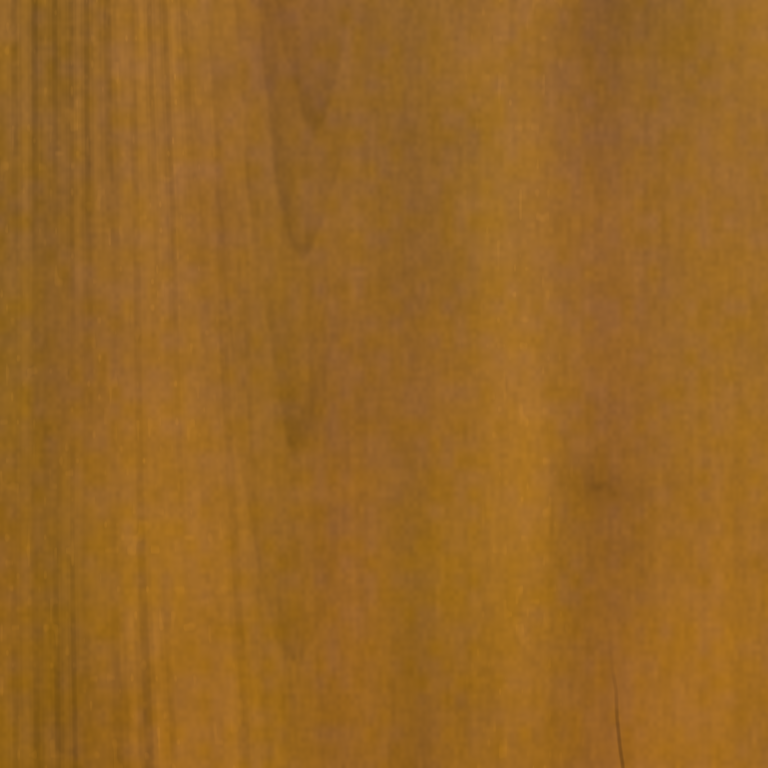
Write a Shadertoy shader that draws this texture.

```glsl
float hash(vec2 p) {
    return fract(sin(dot(p, vec2(127.1, 311.7))) * 43758.5453);
}

float noise(vec2 p) {
    vec2 i = floor(p), f = fract(p);
    f = f * f * (3.0 - 2.0 * f);
    return mix(mix(hash(i), hash(i + vec2(1, 0)), f.x),
               mix(hash(i + vec2(0, 1)), hash(i + vec2(1, 1)), f.x), f.y);
}

// Noise centred on zero
float grain(vec2 p) {
    return noise(p) - 0.5;
}

float band(float x, float centre, float width) {
    float d = (x - centre) / width;
    return exp(-d * d);
}

// Nested pointed arches: soft outer rim, darkest at the tip, broken along the arms
float cathedral(vec2 p) {
    float shade = 0.0;
    float axis = 0.375 + 0.035 * p.y + 0.014 * grain(vec2(p.y * 7.0, 3.0));
    float dx = p.x - axis;
    float depth = 1.0 - p.y + 0.05 * grain(p * vec2(26.0, 10.0));
    for (int i = 0; i < 4; i++) {
        float n = float(i);
        float tip = 0.18 + 0.13 * n + 0.033 * n * n;
        float curve = 60.0 - 8.0 * n;
        float bow = sqrt(dx * dx + 0.00004) - 0.006;
        float inside = tip - depth - curve * bow * bow - 1.6 * bow;
        float across = inside / (1.0 + 0.5 * curve * abs(dx));
        float rim = smoothstep(-0.014, 0.010, across) * exp(-max(across, 0.0) * 22.0);
        float fade = dx > 0.0 ? exp(-dx * 26.0) : exp(dx * 6.0);
        shade += rim * fade * (0.35 + 1.0 * noise(p * vec2(24.0, 9.0) + 7.0 * n));
    }
    return shade;
}

void mainImage(out vec4 fragColor, in vec2 fragCoord) {
    vec2 uv = fragCoord / iResolution.xy;
    float y = uv.y;
    float x = uv.x + 0.05 * (y - 0.5) * band(uv.x, 0.3, 0.12)
            + 0.006 * grain(uv * vec2(4.0, 3.0));

    // Broad light and dark strips
    float tone = -0.085 * band(x, 0.07, 0.065) + 0.055 * band(x, 0.22, 0.08) * (1.3 - y)
               - 0.065 * band(x, 0.53, 0.07) + 0.06 * band(x, 0.67, 0.05)
               - 0.06 * band(x, 0.79, 0.05) + 0.035 * band(x, 0.95, 0.08);
    tone += 0.08 * grain(vec2(x * 10.0, y * 3.0 + 5.0));
    tone += 0.05 * grain(uv * vec2(13.0, 11.0) + 3.0);

    // Growth lines running the full height, unevenly spaced, clearest on the left
    float leftSide = 1.0 - smoothstep(0.22, 0.36, x);
    float lines = 0.6 * grain(vec2(x * 58.0, y * 1.2)) + 0.4 * grain(vec2(x * 120.0, y * 3.0));
    tone += lines * mix(0.085, 0.12, leftSide);
    float ring = sin(x * 215.0 + 5.0 * grain(vec2(x * 16.0, 2.0)) + 1.2 * grain(vec2(x * 9.0, y * 4.0)));
    float strength = smoothstep(0.1, 0.9, noise(vec2(x * 34.0, y * 2.0 + 8.0)))
                   * (0.45 + 0.55 * noise(vec2(x * 90.0, y * 28.0)));
    tone -= smoothstep(0.2, 1.0, ring) * strength * mix(0.01, 0.13, leftSide);
    tone += smoothstep(0.3, 1.0, -ring) * strength * 0.07 * leftSide;

    // Arches, small knot and fine crack
    tone -= 0.13 * cathedral(uv);
    tone -= 0.16 * exp(-length((uv - vec2(0.78, 0.365)) * vec2(45.0, 75.0)));
    float crack = abs(uv.x - 0.81 + 0.09 * y + 0.004 * grain(vec2(y * 30.0, 1.0)));
    tone -= 0.22 * (1.0 - smoothstep(0.0005, 0.004, crack)) * (1.0 - smoothstep(0.04, 0.16, y));

    // Short fibres, faint cross weave, soft speckle and sparse pale flecks
    tone += 0.055 * grain(vec2(x * 170.0, y * 48.0));
    tone += 0.035 * grain(vec2(x * 55.0, y * 160.0));
    tone += 0.055 * grain(uv * vec2(170.0, 140.0) + 17.0);
    float fleck = smoothstep(0.78, 0.98, noise(vec2(x * 140.0, y * 60.0 + 40.0)));
    tone += 0.07 * fleck * max(leftSide, band(x, 0.68, 0.07));

    // Warm orange below, duller brown above, redder in the shadows
    vec3 wood = mix(vec3(0.597, 0.396, 0.126), vec3(0.580, 0.398, 0.164), smoothstep(0.0, 0.9, y));
    wood *= 1.0 + 0.92 * tone;
    float redness = grain(uv * vec2(11.0, 4.0) + 31.0) + 0.6 * band(x, 0.78, 0.06)
                  + 0.4 * band(x, 0.4, 0.09) - 0.4 * band(x, 0.04, 0.08);
    wood += redness * vec3(0.006, -0.009, 0.020);
    wood.b += 0.060 * grain(uv * vec2(60.0, 45.0));
    fragColor = vec4(wood, 1.0);
}
```
